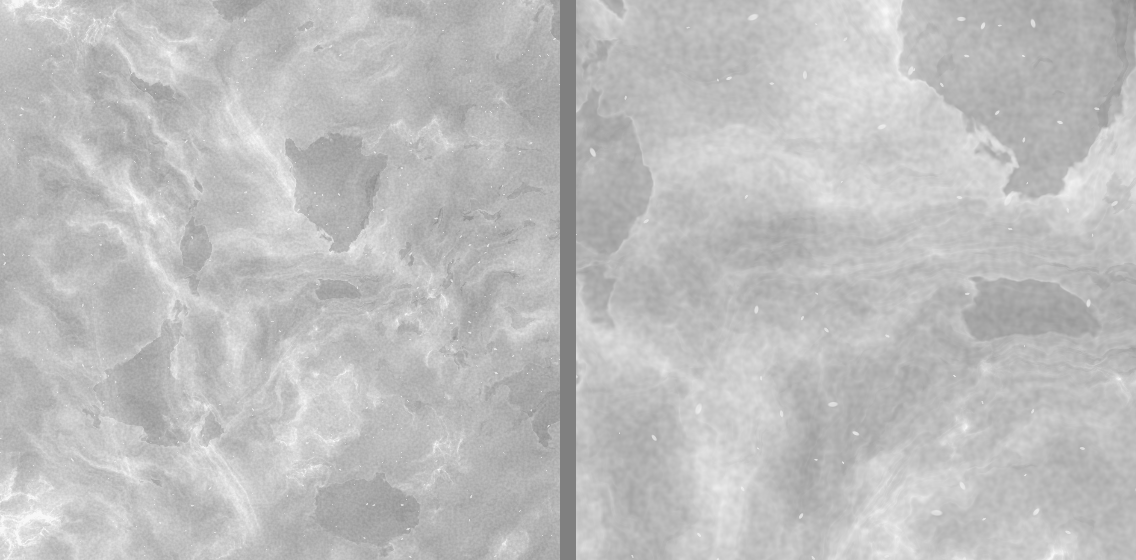
Left, the full canvas; right, a detail of the centre.
Give the GLSL for this texture, as a three.js fragment shader.

```glsl
// Pale grey weathered stone with wispy veils, a stranded vein, flat dark plates and bright crusts.
varying vec2 vUv;

const float STONE = 0.695;
const float PLATE = 0.635;
const float CRUMB = 0.93;

float hash(vec2 p) {
  vec3 q = fract(p.xyx * 0.1031);
  q += dot(q, q.yzx + 33.33);
  return fract((q.x + q.y) * q.z);
}

vec2 direction(float angle) {
  return vec2(cos(angle), sin(angle));
}

float slope(vec2 cell, vec2 offset) {
  return dot(direction(6.2832 * hash(cell)), offset);
}

// Gradient noise, centred on zero
float noise(vec2 p) {
  vec2 i = floor(p), f = fract(p), e = vec2(1.0, 0.0);
  vec2 u = f * f * f * (f * (f * 6.0 - 15.0) + 10.0);
  float low = mix(slope(i, f), slope(i + e.xy, f - e.xy), u.x);
  float high = mix(slope(i + e.yx, f - e.yx), slope(i + e.xx, f - e.xx), u.x);
  return mix(low, high, u.y);
}

float fbm(vec2 p) {
  float sum = 0.0, amp = 0.5;
  for (int i = 0; i < 6; i++) {
    sum += amp * noise(p);
    p = mat2(0.8, 0.6, -0.6, 0.8) * p * 2.03 + 17.3;
    amp *= 0.52;
  }
  return sum;
}

// Thin bright threads along the zero lines of noise
float ridges(vec2 p, float sharpness) {
  float sum = 0.0, amp = 0.5;
  for (int i = 0; i < 5; i++) {
    sum += amp * pow(1.0 - abs(noise(p)), sharpness);
    p = mat2(0.96, 0.28, -0.28, 0.96) * p * 2.05 + 9.7;
    amp *= 0.62;
  }
  return sum;
}

// Coordinates along and across a grain direction
vec2 grainSpace(vec2 p, float angle, vec2 frequency) {
  vec2 d = direction(angle);
  return vec2(dot(p, d), dot(p, vec2(-d.y, d.x))) * frequency;
}

float spot(vec2 p, vec2 centre, vec2 radius) {
  vec2 d = (p - centre) / radius;
  return exp(-dot(d, d));
}

// Bundle of strands around a near-vertical path
float vein(vec2 p, float centreX, float width, float bottom, float top) {
  float d = (p.x - centreX) / width;
  float ends = smoothstep(bottom, bottom + 0.1, p.y) * (1.0 - smoothstep(top - 0.15, top, p.y));
  return exp(-d * d) * ends * (0.2 + ridges(vec2(d * 0.9, p.y * 3.0), 6.0));
}

// Scattered elongated crumbs, one at most per cell
float crumbs(vec2 p, float cells, float chance) {
  vec2 id = floor(p * cells);
  vec2 jitter = vec2(hash(id + 3.1), hash(id + 8.7)) * 0.4 + 0.3;
  vec2 d = grainSpace(fract(p * cells) - jitter, 6.2832 * hash(id + 5.3), vec2(0.6, 1.2));
  float radius = mix(0.06, 0.17, hash(id + 1.9));
  return step(hash(id), chance) * (1.0 - smoothstep(radius * 0.5, radius, length(d)));
}

void main() {
  vec2 p = vUv;
  vec2 broadWarp = vec2(fbm(p * 3.0 + 4.0), fbm(p * 3.0 + 31.0));
  vec2 fineWarp = vec2(fbm(p * 13.0 + 11.0), fbm(p * 13.0 + 53.0));
  vec2 q = p + 0.16 * broadWarp + 0.035 * fineWarp;

  // Wispy veils whose grain falls on the left and rises on the right
  float falling = ridges(grainSpace(q, -0.65, vec2(3.5, 9.0)), 6.0);
  float rising = ridges(grainSpace(q, 0.75, vec2(3.5, 9.0)) + 40.0, 6.0);
  float wisps = mix(falling, rising, smoothstep(0.3, 0.6, p.x + 0.5 * broadWarp.x));
  float centreVeil = spot(p, vec2(0.47, 0.6), vec2(0.35, 0.45));
  float veil = smoothstep(-0.25, 0.25, fbm(q * 3.2 + 70.0) + 0.28 * centreVeil - 0.08);
  float tone = STONE + 0.14 * fbm(p * 2.6 + 90.0) + 0.12 * fbm(q * 9.0 + 25.0);
  tone += veil * (0.045 + 0.25 * (wisps - 0.44));

  // Flat darker plates with ragged pale rims
  float hollows = spot(p, vec2(0.35, 0.57), vec2(0.04, 0.12))
    + spot(p, vec2(0.64, 0.66), vec2(0.08, 0.08))
    + spot(p, vec2(0.6, 0.47), vec2(0.06, 0.03))
    + 0.6 * spot(p, vec2(0.25, 0.22), vec2(0.09, 0.18))
    + 0.6 * spot(p, vec2(0.62, 0.12), vec2(0.13, 0.14));
  float plateField = fbm(q * 4.5 + 60.0) + 0.36 * hollows - 0.23;
  float plate = smoothstep(-0.008, 0.012, plateField);
  tone = mix(tone, PLATE + 0.1 * fbm(p * 6.0) + 0.06 * (wisps - 0.44), 0.75 * plate);
  tone += 0.04 * exp(-abs(plateField + 0.012) * 90.0);

  // Long stranded vein with shorter companions
  float bend = 0.035 * spot(vec2(0.0, p.y), vec2(0.0, 0.28), vec2(1.0, 0.1));
  vec2 v = p + 0.06 * broadWarp + 0.018 * fineWarp;
  tone += 0.14 * vein(v, 0.235 + 0.35 * (0.65 - p.y) - bend, 0.035, 0.0, 0.78);
  tone += 0.15 * vein(v, 0.5 - 0.6 * (p.y - 0.66), 0.04, 0.58, 0.92);
  tone += 0.09 * vein(v, 0.17 + 0.13 * (0.48 - p.y), 0.025, 0.08, 0.58);

  // Crackled bright crusts
  float corners = spot(p, vec2(0.03, 0.06), vec2(0.09, 0.13)) + spot(p, vec2(0.07, 1.0), vec2(0.1, 0.06));
  float rightBand = spot(p, vec2(0.76, 0.3), vec2(0.09, 0.28));
  float crust = smoothstep(0.08, 0.4, fbm(q * 6.0 + 37.0) + 0.4 * corners + 0.22 * rightBand);
  tone += crust * (0.03 + 0.3 * pow(ridges(q * 17.0, 9.0), 2.0)) + 0.06 * corners;

  // Small pits, crumbs and fine grain
  float pitted = spot(p, vec2(0.82, 0.55), vec2(0.2, 0.22));
  float pits = smoothstep(0.17, 0.23, fbm(grainSpace(q, 0.5, vec2(16.0, 30.0))));
  tone -= 0.09 * pits * (0.25 + 0.75 * pitted);
  float scatter = max(crumbs(p, 65.0, 0.04 + 0.05 * pitted), crumbs(p + 0.37, 120.0, 0.025));
  tone = mix(tone, CRUMB, 0.75 * scatter);
  tone += 0.05 * noise(p * 190.0) + 0.03 * noise(p * 310.0);

  gl_FragColor = vec4(vec3(clamp(tone, 0.5, 0.97)), 1.0);
}
```
